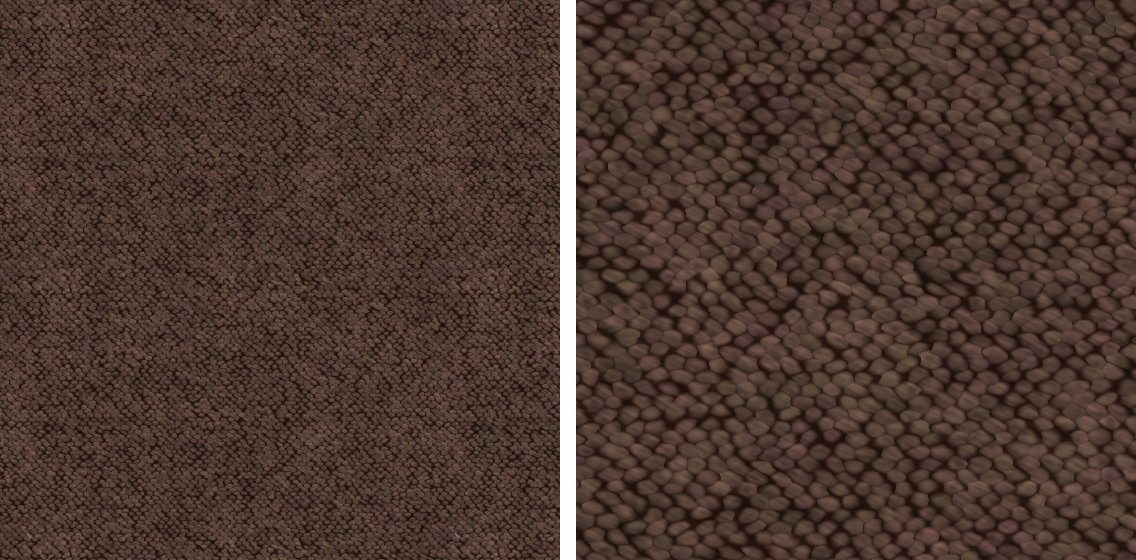
Left: the whole. Right: its middle third, enlarged.
A WebGL 1 fragment shader for this texture:

```glsl
precision highp float;
// Brown woven wool cloth: staggered rows of small fuzzy yarn knots with broken dark gaps and faint bands.

uniform vec2 u_resolution;

// Layout
const vec2 SWATCHES = vec2(1.308, 2.12);   // cloth swatches across and up the canvas
const vec2 KNOTS = vec2(54.0, 64.0);       // knots per row, rows per swatch (even)
const float ROW_HEIGHT = 0.52;             // row pitch relative to knot pitch
const vec2 KNOT_RADIUS = vec2(0.54, 0.40);
const float KNOT_TILT = 0.12;
const float JITTER = 0.30;
const float WARP = 0.7;
const float FUZZ = 0.22;                   // raggedness of the knot outlines

// Colours
const vec3 GAP = vec3(0.130, 0.070, 0.050);
const vec3 RED_YARN = vec3(0.352, 0.256, 0.232);
const vec3 OLIVE_YARN = vec3(0.350, 0.274, 0.226);
const vec3 LINT = vec3(0.62, 0.56, 0.52);

// Variation strengths
const float KNOT_VARIATION = 0.16;
const float FIBRE_VARIATION = 0.55;
const float BAND_VARIATION = 0.13;
const float STREAK_VARIATION = 0.09;
const float BLOTCH_VARIATION = 0.05;

vec3 hash3(vec2 cell) {
  vec3 v = fract(cell.xyx * vec3(0.1031, 0.1030, 0.0973));
  v += dot(v, v.yxz + 33.33);
  return fract((v.xxy + v.yzz) * v.zyx);
}

// Smooth noise that wraps after the given number of cells
float noise(vec2 p, vec2 period) {
  vec2 cell = floor(p);
  vec2 f = fract(p);
  f = f * f * (3.0 - 2.0 * f);
  float a = hash3(mod(cell, period)).x;
  float b = hash3(mod(cell + vec2(1.0, 0.0), period)).x;
  float c = hash3(mod(cell + vec2(0.0, 1.0), period)).x;
  float d = hash3(mod(cell + vec2(1.0), period)).x;
  return mix(mix(a, b, f.x), mix(c, d, f.x), f.y);
}

// Noise centred on zero over one swatch
float variation(vec2 swatch, vec2 cells) {
  return noise(swatch * cells, cells) - 0.5;
}

float segmentDistance(vec2 p, vec2 a, vec2 b) {
  vec2 ab = b - a;
  return length(p - a - ab * clamp(dot(p - a, ab) / dot(ab, ab), 0.0, 1.0));
}

// Colour of the topmost knot at a point of the weave; lift fills some gaps
vec3 weave(vec2 q, float lift) {
  float top = 0.0;
  vec3 yarn = RED_YARN;
  float baseRow = floor(q.y + 0.5);
  for (int j = -1; j <= 1; j++) {
    float row = baseRow + float(j);
    float stagger = 0.5 * mod(row, 2.0);
    float column = floor(q.x - stagger + 0.5);
    vec2 id = mod(vec2(column, row), KNOTS);
    vec3 rnd = hash3(id + 7.0);
    vec2 d = q - vec2(column + stagger, row) - JITTER * (rnd.xy - 0.5);
    d.y = d.y * ROW_HEIGHT + KNOT_TILT * (2.0 * rnd.z - 0.3) * d.x;
    vec2 e = d / (KNOT_RADIUS * (0.88 + 0.24 * rnd.z));
    float height = 1.0 - dot(e, e);
    if (height > top) {
      top = height;
      vec3 dye = hash3(id + 91.0);
      yarn = mix(RED_YARN, OLIVE_YARN, dye.x);
      yarn *= 1.0 + KNOT_VARIATION * (dye.y - 0.5) + 0.16 * e.y;
    }
  }
  return mix(GAP, yarn, smoothstep(-0.12, 0.85, top + lift));
}

void main() {
  vec2 canvas = gl_FragCoord.xy / u_resolution;
  vec2 swatch = canvas * SWATCHES;

  // Wandering threads with ragged outlines
  vec2 drift = vec2(variation(swatch, vec2(14.0, 30.0)), variation(swatch + 0.37, vec2(22.0, 12.0)));
  vec2 fuzz = vec2(variation(swatch, KNOTS * 2.0), variation(swatch + 0.19, KNOTS * 2.0));
  float lift = 0.45 * variation(swatch + 0.43, KNOTS * vec2(1.0, 0.75));
  vec3 color = weave(swatch * KNOTS + WARP * drift + FUZZ * fuzz, lift);

  // Twisted fibres: swatch sheared by a whole number so it still wraps
  vec2 twisted = vec2(swatch.x + swatch.y, swatch.y);
  float fibre = 0.5 * variation(twisted, KNOTS * vec2(4.0, 2.0))
              + 0.5 * variation(swatch, KNOTS * vec2(3.0, 2.0));
  color *= 1.0 + FIBRE_VARIATION * fibre;

  // Warp bands, weft streaks and broad uneven dye
  float tone = BAND_VARIATION * variation(swatch, vec2(17.0, 2.0))
             + STREAK_VARIATION * variation(swatch, vec2(5.0, 34.0))
             + BLOTCH_VARIATION * variation(swatch + 0.61, vec2(7.0, 5.0));
  float hue = variation(swatch + 0.23, KNOTS * vec2(0.5, 0.5));
  color *= 1.0 + tone + hue * vec3(-0.02, 0.05, -0.04);

  // A faint pulled thread in each swatch and a lint fleck near the lower edge
  vec2 local = fract(swatch) / SWATCHES;
  float pull = segmentDistance(local, vec2(0.590, 0.408), vec2(0.690, 0.387));
  color = mix(color, LINT, 0.12 * (1.0 - smoothstep(0.0004, 0.0022, pull)));
  float lint = segmentDistance(vec2(local.x, canvas.y), vec2(0.049, 0.047), vec2(0.055, 0.040));
  color = mix(color, LINT, 0.6 * (1.0 - smoothstep(0.0005, 0.0025, lint)));

  gl_FragColor = vec4(color, 1.0);
}
```
